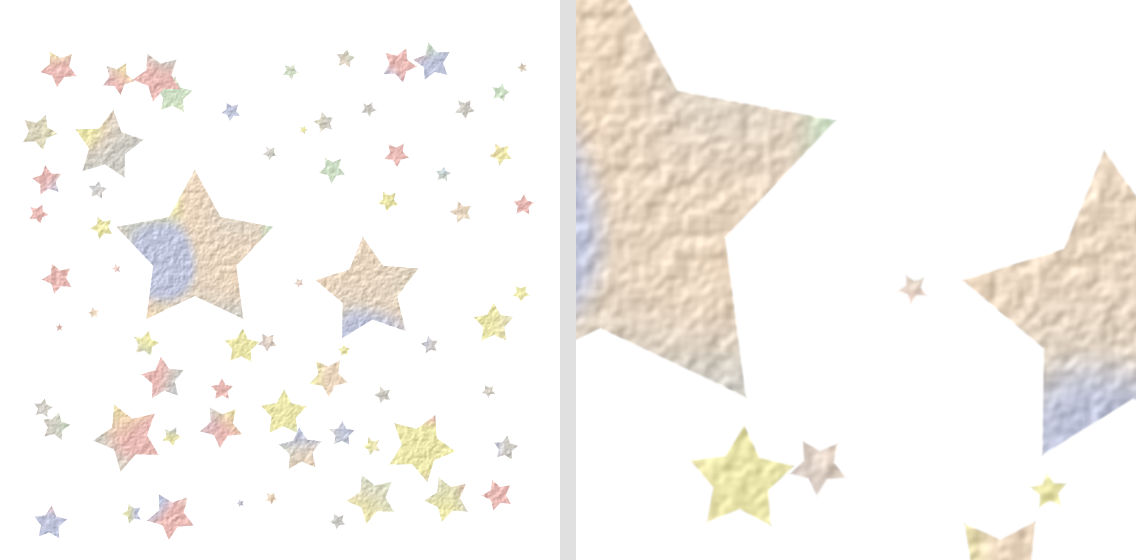
Left: the whole. Right: its middle third, enlarged.
Write a three.js fragment shader that draws this pattern.

```glsl
// Scattered pastel watercolour stars with a paper grain on white.
varying vec2 vUv;

#define CELLS 9.0        // small stars per row
#define MARGIN 0.05      // empty border
#define JITTER 0.84      // share of a cell a star may wander in
#define DROP 0.06        // share of cells left empty
#define SMALL_MIN 0.006
#define SMALL_MAX 0.046
#define INNER 0.53       // inner to outer radius of a star
#define EDGE 0.0011      // half width of the smoothed outline
#define WASH_SCALE 7.0   // frequency of the colour stains
#define GRAIN 0.36       // strength of the paper relief
#define BIG_COUNT 5

const float TAU = 6.2831853;
const vec3 GREIGE   = vec3(0.81, 0.80, 0.77);
const vec3 PEACH    = vec3(0.92, 0.84, 0.75);
const vec3 PINK     = vec3(0.91, 0.73, 0.71);
const vec3 YELLOW   = vec3(0.92, 0.90, 0.67);
const vec3 LAVENDER = vec3(0.75, 0.77, 0.86);
const vec3 MINT     = vec3(0.80, 0.87, 0.77);

vec3 hash(vec2 p) {
  vec3 q = fract(p.xyx * vec3(0.1031, 0.1030, 0.0973));
  q += dot(q, q.yxz + 33.33);
  return fract((q.xxy + q.yzz) * q.zyx);
}

float noise(vec2 p) {
  vec2 i = floor(p), f = fract(p);
  f = f * f * (3.0 - 2.0 * f);
  return mix(mix(hash(i).x, hash(i + vec2(1.0, 0.0)).x, f.x),
             mix(hash(i + vec2(0.0, 1.0)).x, hash(i + 1.0).x, f.x), f.y);
}

// Signed distance to a five-pointed star with sharp tips
float starDistance(vec2 p, float radius, float turn) {
  float sector = TAU / 5.0;
  float a = mod(atan(p.y, p.x) - turn + 0.5 * sector, sector) - 0.5 * sector;
  vec2 q = length(p) * vec2(cos(a), abs(sin(a)));
  vec2 side = INNER * vec2(cos(0.5 * sector), sin(0.5 * sector)) - vec2(1.0, 0.0);
  return dot(q - vec2(radius, 0.0), normalize(vec2(side.y, -side.x)));
}

// Soft stains, different for every star
vec3 wash(vec2 p, vec2 seed) {
  vec2 q = p * WASH_SCALE + 40.0 * seed;
  vec3 c = mix(GREIGE, PEACH, smoothstep(0.3, 0.7, noise(q)));
  c = mix(c, MINT, smoothstep(0.62, 0.85, noise(q + 57.3)));
  c = mix(c, PINK, smoothstep(0.56, 0.80, noise(q + 91.7)));
  c = mix(c, YELLOW, smoothstep(0.56, 0.80, noise(q + 133.1)));
  return mix(c, LAVENDER, smoothstep(0.62, 0.82, noise(q + 171.9)));
}

float relief(vec2 p) {
  return noise(p * 110.0) + 0.5 * noise(p * 230.0 + 17.0);
}

// Big stars: two near the middle, three on an outer ring; xy centre, z radius
vec3 bigStar(float i) {
  bool inner = i < 1.5;
  float angle = radians(inner ? 162.0 + 191.0 * i : 142.0 + 84.0 * (i - 2.0));
  float reach = inner ? 0.16 : 0.39;
  float radius = max(0.147 * pow(0.66, i), 0.063);
  return vec3(0.5 + reach * vec2(cos(angle), sin(angle)), radius);
}

void paintStar(inout vec3 color, vec2 p, vec3 star, float turn, vec2 seed) {
  float d = starDistance(p - star.xy, star.z, turn);
  if (d < EDGE) {
    color = mix(color, wash(p, seed), 1.0 - smoothstep(-EDGE, EDGE, d));
  }
}

void main() {
  vec2 p = vUv;
  vec3 ink = vec3(1.0);

  // Small stars on a jittered grid, kept clear of the big ones
  float cellSize = (1.0 - 2.0 * MARGIN) / CELLS;
  vec2 home = floor((p - MARGIN) / cellSize);
  for (int y = -1; y <= 1; y++) {
    for (int x = -1; x <= 1; x++) {
      vec2 cell = home + vec2(float(x), float(y));
      vec3 place = hash(cell + 11.0);
      vec3 look = hash(cell + 73.0);
      vec2 center = MARGIN + cellSize * (cell + 0.5 + JITTER * (place.xy - 0.5));
      float radius = mix(SMALL_MIN, SMALL_MAX, pow(look.x, 1.15));
      bool shown = place.z > DROP && min(cell.x, cell.y) > -0.5
                && max(cell.x, cell.y) < CELLS - 0.5;
      for (int i = 0; i < BIG_COUNT; i++) {
        vec3 big = bigStar(float(i));
        if (distance(center, big.xy) < 0.92 * big.z + radius) shown = false;
      }
      if (shown) paintStar(ink, p, vec3(center, radius), TAU * look.y, look.yz);
    }
  }

  for (int i = 0; i < BIG_COUNT; i++) {
    vec3 look = hash(vec2(float(i), 5.0));
    float turn = 0.25 * TAU + 0.6 * (look.x - 0.5) * float(i);
    paintStar(ink, p, bigStar(float(i)), turn, look.yz);
  }

  // Paper relief lit from the upper left, only where there is ink
  float light = relief(p) - relief(p + vec2(-0.0015, 0.0015));
  float inked = smoothstep(0.0, 0.12, 1.0 - min(ink.r, min(ink.g, ink.b)));
  gl_FragColor = vec4(ink + GRAIN * light * inked, 1.0);
}
```
